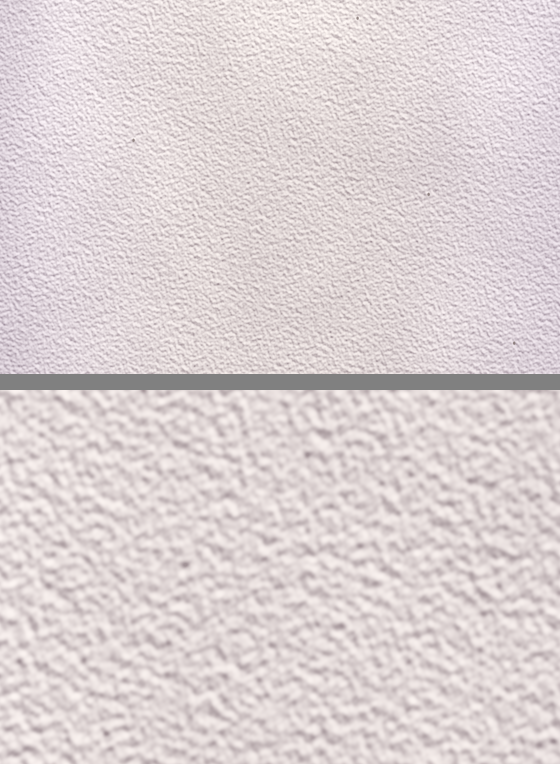
Top, the full canvas; bottom, a detail of the centre.
A WebGL 1 fragment shader for this texture:

```glsl
precision highp float;
uniform vec2 u_resolution;

vec2 hash2(vec2 cell) {
  vec3 q = fract(cell.xyx * vec3(0.1031, 0.1030, 0.0973));
  q += dot(q, q.yzx + 33.33);
  return fract((q.xx + q.yz) * q.zy);
}

vec2 gradient(vec2 cell) {
  float angle = 6.2832 * hash2(cell).x;
  return vec2(cos(angle), sin(angle));
}

float gradientNoise(vec2 p) {
  vec2 i = floor(p), f = p - i;
  vec2 w = f * f * f * (f * (f * 6.0 - 15.0) + 10.0);
  float a = dot(gradient(i), f);
  float b = dot(gradient(i + vec2(1.0, 0.0)), f - vec2(1.0, 0.0));
  float c = dot(gradient(i + vec2(0.0, 1.0)), f - vec2(0.0, 1.0));
  float d = dot(gradient(i + 1.0), f - 1.0);
  return mix(mix(a, b, w.x), mix(c, d, w.x), w.y);
}

vec2 rotate(vec2 p, float angle) {
  float c = cos(angle), s = sin(angle);
  return vec2(c * p.x - s * p.y, s * p.x + c * p.y);
}

// Height of the plaster: rounded grains, finer grit and shallow swells
float plasterHeight(vec2 p) {
  float grains = gradientNoise(rotate(p, 0.5) * 102.0 + 240.0);
  float grit = gradientNoise(rotate(p, 1.1) * 160.0 + 470.0);
  float swells = gradientNoise(rotate(p, 0.8) * 54.0 + 130.0);
  return grains + 0.35 * grit + 0.55 * swells;
}

// Rare small dark pits, at most one per coarse cell
float pits(vec2 p) {
  vec2 cell = floor(p * 9.0);
  vec2 place = 0.2 + 0.6 * hash2(cell + 61.0);
  float present = step(0.97, hash2(cell + 17.0).y);
  float distanceToPit = length((fract(p * 9.0) - place) * vec2(1.0, 0.75));
  return present * (1.0 - smoothstep(0.012, 0.045, distanceToPit));
}

void main() {
  vec2 uv = gl_FragCoord.xy / u_resolution;
  vec2 p = gl_FragCoord.xy / u_resolution.y;

  // Raking light from above, slightly to the right
  vec2 towardLight = vec2(0.35, 0.94) * 0.0048;
  float slope = plasterHeight(p) - plasterHeight(p + towardLight);
  float tone = 0.72 + 0.74 * slope - 0.3 * slope * slope;

  // Broad unevenness: brighter top, dimmer side edges and lower right
  tone += 0.16 * gradientNoise(p * 2.6 + 9.0) + 0.08 * gradientNoise(p * 8.0 + 50.0);
  tone += 0.10 * (uv.y - 0.5);
  tone -= 0.16 * (1.0 - smoothstep(0.0, 0.12, uv.x));
  tone -= 0.08 * smoothstep(0.88, 1.0, uv.x);
  tone -= 0.10 * exp(-7.0 * dot(uv - vec2(0.7, 0.35), uv - vec2(0.7, 0.35)));
  tone = clamp(tone, -0.4, 1.14);

  vec3 shadow = vec3(0.72, 0.67, 0.69);
  vec3 highlight = vec3(0.96, 0.93, 0.93);
  vec3 color = mix(shadow, highlight, tone);

  // Warm in the middle, lilac toward the sides
  float side = smoothstep(0.1, 0.55, abs(uv.x - 0.5));
  color += mix(vec3(0.003, 0.002, -0.008), vec3(-0.002, -0.006, 0.022), side);

  color = mix(color, vec3(0.48, 0.42, 0.41), 0.8 * pits(p));
  gl_FragColor = vec4(color, 1.0);
}
```
